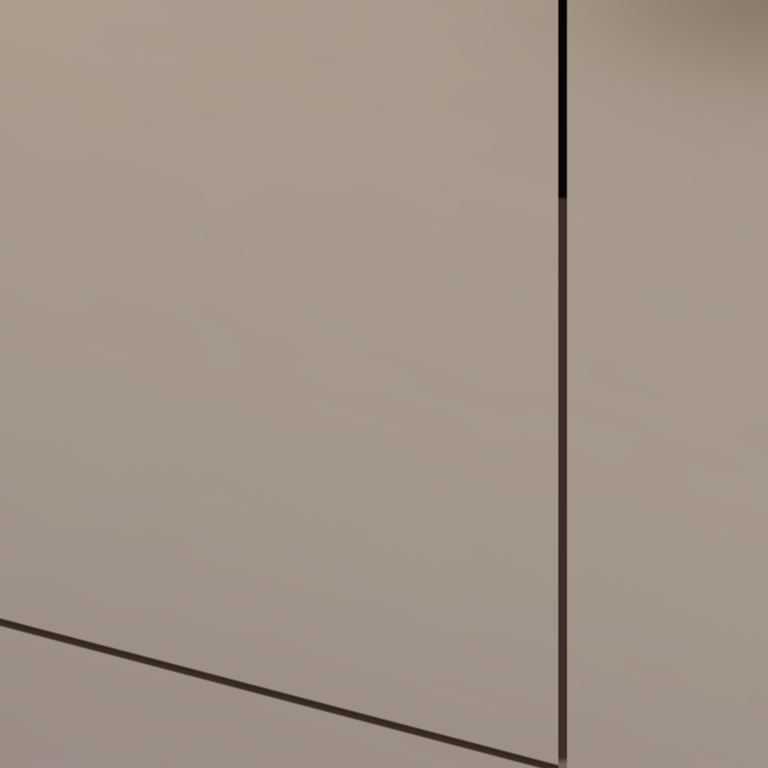
A WebGL 1 fragment shader for this texture:

```glsl
precision highp float;
// Satin taupe wall panels divided by a vertical and a sloping dark seam.
uniform vec2 u_resolution;

#define SEAM_X 0.7326
#define SEAM_HALF_WIDTH 0.0056
#define SHADOW_END 0.742
#define SLOPE 0.263
#define SLOPE_START 0.190
#define SLOPE_HALF_WIDTH 0.0046
#define GRAIN 0.004
#define PANEL_LOW vec3(0.606, 0.553, 0.527)
#define PANEL_MID vec3(0.648, 0.598, 0.547)
#define PANEL_HIGH vec3(0.668, 0.616, 0.558)
#define SEAM_COLOR vec3(0.230, 0.170, 0.150)
#define SEAM_SHADOW vec3(0.035, 0.020, 0.015)

float hash(vec2 p) {
  return fract(sin(dot(p, vec2(127.1, 311.7))) * 43758.5453);
}

float noise(vec2 p) {
  vec2 cell = floor(p);
  vec2 f = fract(p);
  f = f * f * (3.0 - 2.0 * f);
  float low = mix(hash(cell), hash(cell + vec2(1.0, 0.0)), f.x);
  float high = mix(hash(cell + vec2(0.0, 1.0)), hash(cell + 1.0), f.x);
  return mix(low, high, f.y);
}

// Soft coverage of a line, from the distance to its centre.
float band(float dist, float halfWidth, float blur) {
  return 1.0 - smoothstep(halfWidth - blur, halfWidth + blur, abs(dist));
}

// Light falls off across the panels parallel to the sloping seam.
vec3 panelColor(vec2 uv) {
  float height = uv.y + SLOPE * uv.x;
  vec3 color = mix(PANEL_LOW, PANEL_MID, smoothstep(-0.05, 0.68, height));
  color = mix(color, PANEL_HIGH, smoothstep(0.6, 1.05, height) * (1.0 - 0.7 * uv.x));

  // Warm shade in the upper right corner
  vec2 corner = (uv - vec2(1.02, 1.03)) / vec2(0.24, 0.13);
  color -= vec3(0.12, 0.13, 0.14) * exp(-dot(corner, corner));

  // Faint mottling stretched along the slope
  float mottle = noise(vec2(uv.x * 14.0, height * 45.0)) - 0.5;
  return color + GRAIN * mottle;
}

void main() {
  vec2 uv = gl_FragCoord.xy / u_resolution;
  float blur = max(0.0014, 0.75 / min(u_resolution.x, u_resolution.y));
  vec3 color = panelColor(uv);

  // Sloping seam, ending at the vertical one
  float slopeDist = (uv.y - SLOPE_START + SLOPE * uv.x) / sqrt(1.0 + SLOPE * SLOPE);
  float leftSide = 1.0 - smoothstep(-blur, blur, uv.x - SEAM_X);
  float slopeSeam = band(slopeDist, SLOPE_HALF_WIDTH, blur * 1.3) * leftSide;
  vec3 slopeColor = SEAM_COLOR * (1.0 - 0.15 * smoothstep(-0.003, 0.003, slopeDist));
  color = mix(color, slopeColor, slopeSeam);

  // Vertical seam: deep shadow above, lit brown groove below
  float seamDist = uv.x - SEAM_X;
  float inShadow = smoothstep(SHADOW_END - blur * 2.0, SHADOW_END + blur * 2.0, uv.y);
  float grooveEdge = smoothstep(0.001, 0.005, abs(seamDist));
  vec3 groove = SEAM_COLOR * (1.06 - 0.12 * grooveEdge);
  groove = mix(groove, vec3(0.44, 0.38, 0.36), 1.0 - smoothstep(0.004, 0.016, uv.y));
  vec3 seamColor = mix(groove, SEAM_SHADOW, inShadow);
  color = mix(color, seamColor, band(seamDist, SEAM_HALF_WIDTH, blur));

  gl_FragColor = vec4(clamp(color, 0.0, 1.0), 1.0);
}
```
